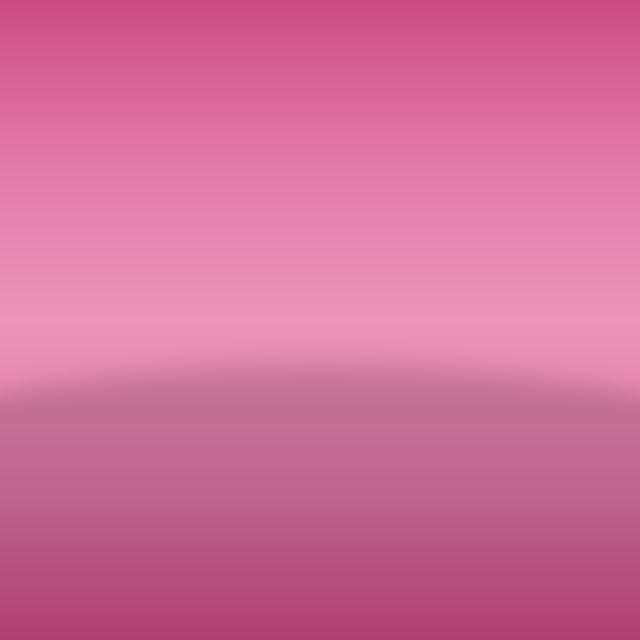
Reproduce this background procedurally as a WebGL 1 fragment shader.

```glsl
precision highp float;

uniform vec2 u_resolution;

// Vertical blend from deep rose at the rims to pale pink at mid height
vec3 roseGradient(float height) {
    vec3 deepRose = vec3(0.802, 0.292, 0.512);
    vec3 midRose = vec3(0.872, 0.464, 0.641);
    vec3 palePink = vec3(0.924, 0.584, 0.718);
    float rim = abs(height - 0.5) * 2.0;
    return rim < 0.55
        ? mix(palePink, midRose, rim / 0.55)
        : mix(midRose, deepRose, (rim - 0.55) / 0.45);
}

// Soft shade below a shallow arch, a little sharper towards the sides
float archShade(vec2 p) {
    float offset = p.x - 0.5;
    float bend = offset * offset;
    float upperEdge = 0.475 - 0.21 * bend;
    float lowerEdge = 0.386 - 0.14 * bend;
    return 1.0 - smoothstep(lowerEdge, upperEdge, p.y);
}

void main() {
    vec2 p = gl_FragCoord.xy / u_resolution;
    vec3 color = roseGradient(p.y);
    color *= 1.0 - 0.15 * archShade(p);
    gl_FragColor = vec4(color, 1.0);
}
```
